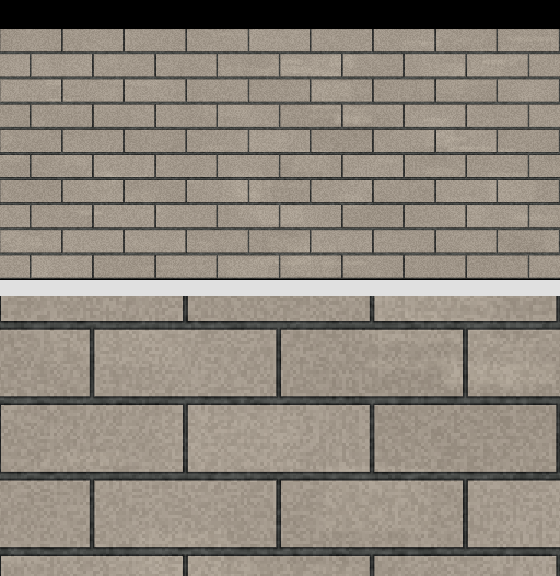
Top: the whole. Bottom: its middle third, enlarged.
This texture is drawn by a Shadertoy shader. Its source:

```glsl
// A running-bond wall of beige bricks with dark mortar, below a black band.
// Each brick is a box distance inside a staggered grid cell; random pale
// rectangles, tone shifts and fine grain weather the surface.

// Lengths are fractions of the canvas height.
const float COLUMNS = 9.0;          // bricks across the canvas
const float ROW_PITCH = 0.0898;     // brick plus one horizontal joint
const float BED_JOINT = 0.0104;     // horizontal joint thickness
const float HEAD_JOINT = 0.0056;    // vertical joint thickness
const float HEAD_SHIFT = -0.0015;   // sideways offset of the joints
const float WALL_TOP = 0.896;
const float WALL_BOTTOM = 0.005;
const float GRAIN_CELLS = 256.0;    // grain cells per canvas height
const float GRAIN_STRENGTH = 0.085;
const float TONE_STRENGTH = 0.022;  // difference between bricks
const float RIM_WIDTH = 0.0035;
const int PATCHES = 90;

const vec3 BRICK = vec3(0.63, 0.59, 0.54);
const vec3 BRICK_PALE = vec3(0.76, 0.72, 0.66);
const vec3 MORTAR = vec3(0.29, 0.30, 0.29);
const vec3 MORTAR_DARK = vec3(0.13, 0.135, 0.135);

float hash(vec2 p) {
    vec3 q = fract(p.xyx * 0.1031);
    q += dot(q, q.yzx + 33.33);
    return fract((q.x + q.y) * q.z);
}

float valueNoise(vec2 p) {
    vec2 cell = floor(p), f = fract(p);
    f = f * f * (3.0 - 2.0 * f);
    return mix(mix(hash(cell), hash(cell + vec2(1, 0)), f.x),
               mix(hash(cell + vec2(0, 1)), hash(cell + vec2(1, 1)), f.x), f.y);
}

float boxDistance(vec2 p, vec2 halfSize) {
    vec2 d = abs(p) - halfSize;
    return length(max(d, 0.0)) + min(max(d.x, d.y), 0.0);
}

// Overlapping pale smears: broad faint areas and thin stronger streaks.
float wornPatches(vec2 p, float aspect, float pixel) {
    float worn = 0.0;
    vec2 ragged = p + 0.006 * (vec2(valueNoise(p.yx * vec2(180.0, 12.0)),
                                    valueNoise(p * 25.0)) - 0.5);
    for (int i = 0; i < PATCHES; i++) {
        vec2 id = vec2(float(i) + 17.0, 5.0);
        vec2 center = vec2(hash(id) * aspect, hash(id + vec2(0, 11)) * WALL_TOP);
        float sizeX = hash(id + vec2(0, 23)), sizeY = hash(id + vec2(0, 37));
        bool streak = i % 2 == 0;
        vec2 halfSize = streak ? mix(vec2(0.02, 0.003), vec2(0.085, 0.012), vec2(sizeX, sizeY))
                               : mix(vec2(0.025, 0.015), vec2(0.09, 0.055), vec2(sizeX, sizeY));
        float strength = (streak ? 0.32 : 0.20) * mix(0.35, 1.0, hash(id + vec2(0, 53)));
        float d = boxDistance(ragged - center, halfSize);
        worn = mix(worn, 1.0, strength * (1.0 - smoothstep(-pixel, pixel + 0.002, d)));
    }
    return worn;
}

void mainImage(out vec4 fragColor, in vec2 fragCoord) {
    float pixel = 1.0 / iResolution.y;
    float aspect = iResolution.x * pixel;
    vec2 p = fragCoord * pixel;

    // Staggered grid, with each brick centred in its cell
    vec2 pitch = vec2(aspect / COLUMNS, ROW_PITCH);
    vec2 grid = vec2(p.x - HEAD_SHIFT, WALL_TOP - p.y + 0.5 * BED_JOINT) / pitch;
    float row = floor(grid.y);
    grid.x += 0.5 * mod(row, 2.0);
    vec2 local = (fract(grid) - 0.5) * pitch;
    vec2 halfBrick = 0.5 * (pitch - vec2(HEAD_JOINT, BED_JOINT));
    float d = boxDistance(local, halfBrick);

    // Brick face: tone, worn patches, pale rim and grain
    float grain = hash(floor(p * GRAIN_CELLS)) - 0.5;
    float tone = hash(vec2(floor(grid.x), row) + 41.0) - 0.5;
    float cloud = valueNoise(p * 9.0) - 0.5;
    float rim = smoothstep(-RIM_WIDTH, 0.0, d);
    float pale = wornPatches(p, aspect, pixel) + 0.16 * rim;
    vec3 brick = mix(BRICK, BRICK_PALE, clamp(pale, 0.0, 1.0));
    brick += TONE_STRENGTH * (tone + cloud) + GRAIN_STRENGTH * grain;

    // Mortar: dark at the brick edges, mottled grey in the middle
    float middle = smoothstep(0.0005, 0.0036, d);
    vec3 mortar = mix(MORTAR_DARK, MORTAR, middle);
    mortar += 0.10 * (valueNoise(p * vec2(110.0, 200.0)) - 0.5) + 0.06 * grain;

    // Combine, then keep the bands above and below black
    vec3 color = mix(brick, mortar, smoothstep(-0.5 * pixel, 0.5 * pixel, d));
    float wall = smoothstep(-0.5 * pixel, 0.5 * pixel, min(WALL_TOP - p.y, p.y - WALL_BOTTOM));
    fragColor = vec4(clamp(color, 0.0, 1.0) * wall, 1.0);
}
```
